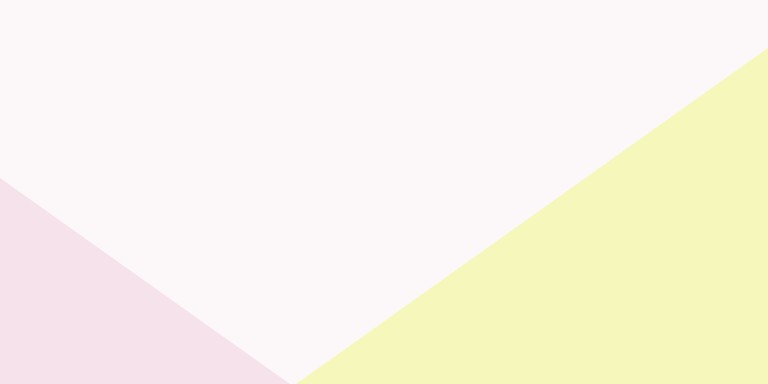
Write a WebGL 2 fragment shader that draws this background.

```glsl
#version 300 es
precision highp float;

// Two flat pastel wedges, pink at lower left and yellow at lower right,
// rise from the bottom edge over a pale ground. Each wedge is a half-plane
// given by a signed distance, with an edge smoothed over about one pixel.

#define PINK_FOOT 0.755    // where the pink edge meets the bottom
#define PINK_SLOPE -0.7105
#define YELLOW_FOOT 0.771  // where the yellow edge meets the bottom
#define YELLOW_SLOPE 0.712

#define GROUND_COLOR vec3(0.988, 0.973, 0.978)
#define PINK_COLOR vec3(0.965, 0.886, 0.918)
#define YELLOW_COLOR vec3(0.961, 0.969, 0.733)

uniform vec2 u_resolution;
out vec4 fragColor;

// Signed distance to a line through (foot, 0); negative below it.
float lineDistance(vec2 p, float foot, float slope) {
  return (p.y - slope * (p.x - foot)) / sqrt(1.0 + slope * slope);
}

// Coverage of the region with negative distance.
float coverage(float dist, float pixel) {
  return 1.0 - smoothstep(-0.75 * pixel, 0.75 * pixel, dist);
}

void main() {
  // One unit is the canvas height.
  vec2 p = gl_FragCoord.xy / u_resolution.y;
  float pixel = 1.0 / u_resolution.y;

  float pink = coverage(lineDistance(p, PINK_FOOT, PINK_SLOPE), pixel);
  float yellow = coverage(lineDistance(p, YELLOW_FOOT, YELLOW_SLOPE), pixel);

  vec3 color = mix(GROUND_COLOR, PINK_COLOR, pink);
  color = mix(color, YELLOW_COLOR, yellow);
  fragColor = vec4(color, 1.0);
}
```
